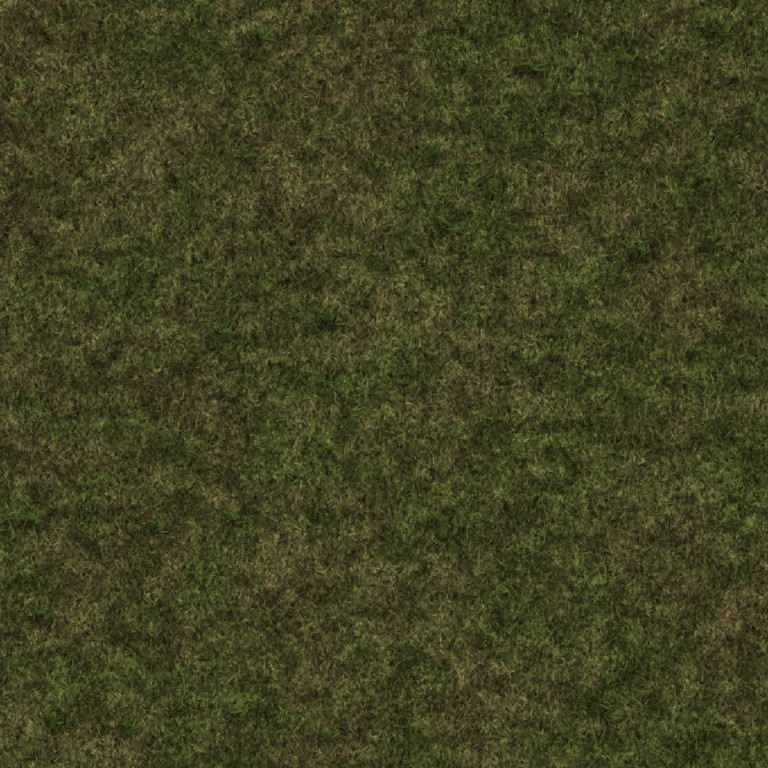
A Shadertoy shader for this texture:

```glsl
// Rough meadow turf: patchy grass over earth, dry thatch and scattered weeds.

vec3 hash32(vec2 p) {
    vec3 q = fract(p.xyx * vec3(0.1031, 0.1030, 0.0973));
    q += dot(q, q.yxz + 33.33);
    return fract((q.xxy + q.yzz) * q.zyx);
}

float noise(vec2 p) {
    vec2 i = floor(p), f = fract(p);
    f = f * f * (3.0 - 2.0 * f);
    return mix(mix(hash32(i).x, hash32(i + vec2(1, 0)).x, f.x),
               mix(hash32(i + vec2(0, 1)).x, hash32(i + vec2(1, 1)).x, f.x), f.y);
}

float fbm(vec2 p) {
    float sum = 0.0, amplitude = 0.5;
    for (int i = 0; i < 5; i++) {
        sum += amplitude * noise(p);
        p = mat2(1.6, 1.2, -1.2, 1.6) * p + 17.3;
        amplitude *= 0.55;
    }
    return sum / 1.06;
}

// Distance to a stroke from the origin that narrows towards its tip.
float taperedStroke(vec2 p, vec2 dir, float len, float width) {
    float along = clamp(dot(p, dir) / len, 0.0, 1.0);
    return length(p - dir * along * len) - width * (1.0 - 0.8 * along);
}

// One bent blade per cell; returns coverage, brightness and a random hue.
vec3 blades(vec2 p, float heading, float spread, float seed, float pixel) {
    vec3 result = vec3(0.0, 1.0, 0.5);
    vec2 cell = floor(p);
    for (int y = -1; y <= 1; y++)
    for (int x = -1; x <= 1; x++) {
        vec2 id = cell + vec2(x, y);
        vec3 shape = hash32(id + seed), tone = hash32(id + seed + 71.0);
        vec2 q = p - id - shape.xy;
        float angle = heading + (shape.z - 0.5) * spread;
        vec2 dir = vec2(cos(angle), sin(angle));
        q += vec2(-dir.y, dir.x) * (tone.z - 0.5) * 0.6 * dot(q, q);
        float d = taperedStroke(q, dir, 0.35 + 0.5 * tone.x, 0.05 + 0.06 * tone.z);
        float mask = smoothstep(0.6, -0.6, d / pixel);
        float shade = mix(0.4, 1.55, tone.y);
        result = mix(result, vec3(1.0, shade, tone.x), vec3(max(mask, result.x), mask, mask));
    }
    return result;
}

// Ragged fan of leaves in some cells; returns leaf coverage, brightness, shadow.
vec3 weeds(vec2 p, float pixel) {
    vec2 id = floor(p);
    vec3 plant = hash32(id + 301.0);
    vec2 q = fract(p) - 0.3 - 0.4 * plant.xy;
    vec3 result = vec3(0.0, 1.0, smoothstep(0.2, 0.02, length((q + vec2(0.0, 0.03)) * vec2(0.8, 1.3))));
    for (int i = 0; i < 9; i++) {
        vec3 leaf = hash32(id * 9.0 + float(i) + 53.0);
        vec2 stem = q - (leaf.zx - 0.5) * vec2(0.14, 0.08);
        float angle = mix(-0.2, 3.3, leaf.x);
        vec2 dir = vec2(cos(angle), sin(angle));
        float len = 0.05 + 0.1 * leaf.y;
        float along = clamp(dot(stem, dir) / len, 0.0, 1.0);
        float d = length(stem - dir * along * len) - 0.022 * sqrt(along * (1.0 - along)) - 0.002;
        float mask = smoothstep(0.7, -0.7, d / pixel);
        result.xy = mix(result.xy, vec2(1.0, 0.55 + 0.75 * leaf.z), mask);
    }
    return result * vec3(step(0.5, plant.z), 1.0, step(0.5, plant.z));
}

void mainImage(out vec4 fragColor, in vec2 fragCoord) {
    vec2 uv = fragCoord / iResolution.y;
    float pixel = 1.0 / iResolution.y;

    // Mild broad patches and strong small tufts
    float patches = fbm(uv * 8.0 + 4.0);
    float tufts = fbm(uv * vec2(40.0, 54.0) + 40.0);
    float lushness = smoothstep(0.2, 0.76, 0.45 * patches + 0.55 * fbm(uv * vec2(26.0, 34.0) + 90.0));

    // Fibrous ground
    vec2 warped = uv + 0.01 * vec2(noise(uv * 50.0), noise(uv * 50.0 + 60.0));
    float fibre = 0.5 * noise(warped * vec2(300.0, 120.0)) + 0.5 * noise(warped * vec2(140.0, 310.0) + 30.0);
    vec3 color = mix(vec3(0.295, 0.255, 0.15), vec3(0.225, 0.25, 0.11), lushness);
    color *= 0.35 + 1.2 * fibre;

    // Flat dry thatch alternates with upright green blades
    for (int i = 0; i < 10; i++) {
        float layer = float(i), cells = 46.0 + 5.0 * layer;
        bool upright = i % 2 == 1;
        vec3 blade = blades(uv * cells + layer * 7.7, upright ? 1.57 : 0.0,
                            upright ? 2.2 : 6.0, layer * 37.0, pixel * cells);
        float greenness = clamp(lushness + (blade.z - 0.5) * 0.7 + (upright ? 0.15 : -0.2), 0.0, 1.0);
        vec3 tint = mix(vec3(0.35, 0.315, 0.19), vec3(0.255, 0.3, 0.125), greenness);
        color = mix(color, tint * blade.y, blade.x * 0.7);
    }

    // Fine grain, shadow pools between tufts and a slow drift of light
    float grain = noise(uv * vec2(340.0, 270.0) + 11.0);
    color *= (0.72 + 0.5 * grain) * (0.53 + 0.86 * tufts) * (0.9 + 0.2 * fbm(uv * 5.0 + 12.0));

    // Weeds with soft shadows
    vec3 weed = weeds(uv * 8.0, pixel * 8.0);
    color *= 1.0 - 0.3 * weed.z;
    color = mix(color, vec3(0.25, 0.33, 0.115) * weed.y, weed.x * 0.75);

    fragColor = vec4(color, 1.0);
}
```
